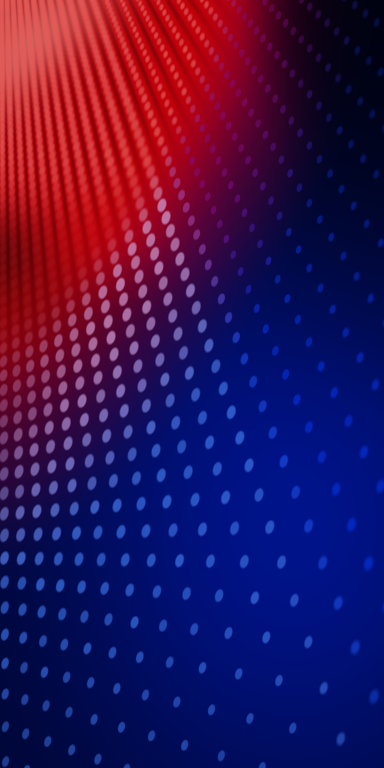
Give the GLSL for this background, as a WebGL 1 fragment shader.

```glsl
precision highp float;
// Abstract stage-light backdrop: a red glow at the upper left melts into deep blue,
// covered by a perspective lattice of tilted oval lights. A projective map places
// the lattice; each light takes its tint, size and softness from its own position.

uniform vec2 u_resolution;

const vec3 NAVY = vec3(0.0, 0.018, 0.17);
const vec3 BLUE = vec3(0.0, 0.075, 0.54);
const vec3 RED = vec3(0.76, 0.005, 0.04);
const vec3 PLUM = vec3(0.52, 0.0, 0.20);
const vec3 BLUSH = vec3(0.95, 0.58, 0.54);
const vec3 CORAL = vec3(0.88, 0.36, 0.35);
const vec3 LAVENDER = vec3(0.78, 0.54, 0.74);
const vec3 SKY = vec3(0.20, 0.40, 0.84);
const vec3 VIOLET = vec3(0.52, 0.04, 0.50);
const vec3 COBALT = vec3(0.02, 0.19, 0.85);

const vec2 TILT = vec2(0.958, 0.287);    // cosine and sine of the oval lean
const vec2 CONVERGE = vec2(0.0463, 0.04); // perspective along columns and rows

float hash(vec2 p) {
  return fract(sin(dot(p, vec2(127.1, 311.7))) * 43758.5453);
}

float bell(vec2 offset, vec2 width) {
  vec2 k = offset / width;
  return exp(-dot(k, k));
}

// Perspective depth of a lattice point (x: column, y: row)
float depthOf(vec2 cell) {
  return 1.0 - dot(cell, CONVERGE);
}

vec2 latticeToCanvas(vec2 cell) {
  vec2 flatPos = vec2(0.6745 + 0.0598 * cell.x,
                      1.289 - 0.0664 * cell.x + 0.0289 * cell.y);
  return flatPos / depthOf(cell);
}

// Inverse of the map above, solved as a 2x2 linear system
vec2 canvasToLattice(vec2 p) {
  vec2 top = vec2(0.0598, 0.0) + CONVERGE * p.x;
  vec2 low = vec2(-0.0664, 0.0289) + CONVERGE * p.y;
  vec2 rhs = p - vec2(0.6745, 1.289);
  return vec2(rhs.x * low.y - rhs.y * top.y, top.x * rhs.y - low.x * rhs.x)
       / (top.x * low.y - top.y * low.x);
}

// Rounded-diamond radius of the red light, about 1 on its rim
float glowRadius(vec2 p) {
  vec2 k = pow(abs(p) / vec2(0.703, 1.068), vec2(1.4));
  return pow(k.x + k.y, 1.0 / 1.4);
}

// Darkness gathering in the upper right corner
float cornerShade(vec2 p) {
  return smoothstep(0.0, 0.75, length((p - vec2(1.0, 0.0)) * vec2(1.0, 0.6)));
}

vec3 backdrop(vec2 p, float column) {
  float radius = glowRadius(p);
  vec3 color = mix(NAVY, BLUE, bell(p - vec2(0.76, 1.36), vec2(0.64, 0.80)));
  color *= mix(0.35, 1.0, cornerShade(p));

  // Red light, turning plum on its rim
  vec3 warm = mix(RED, PLUM, smoothstep(0.72, 1.12, radius));
  warm *= mix(0.2, 1.0, smoothstep(0.05, 0.55, cornerShade(p)));
  warm *= 1.0 - 0.42 * bell(p - vec2(0.0, 0.66), vec2(0.14, 0.13));
  warm *= 1.0 - 0.22 * smoothstep(0.6, 0.85, p.y);
  color = mix(color, warm, 1.0 - smoothstep(0.8, 1.45, radius));

  // Dark creases fanning out between the columns
  float crease = smoothstep(0.25, 0.5, abs(fract(column + 0.5) - 0.5));
  color *= 1.0 - 0.32 * crease * (1.0 - smoothstep(0.55, 0.95, radius));

  // Pale slanted flare
  vec2 q = p - vec2(0.07, 0.12);
  vec2 along = vec2(dot(q, vec2(0.77, -0.64)), dot(q, vec2(0.64, 0.77)));
  return mix(color, BLUSH, 0.62 * bell(along, vec2(0.26, 0.10)));
}

vec3 addLight(vec3 color, vec2 p, vec2 cell) {
  vec2 center = latticeToCanvas(cell);
  float radius = glowRadius(center);
  float outer = smoothstep(0.2, 1.6, cell.x);
  float warm = 1.0 - smoothstep(0.76, 0.92, radius);
  float edge = smoothstep(0.72, 1.0, center.x);

  // Oval size and softness
  vec2 size = vec2(0.0108, 0.0178) * clamp(1.6 / depthOf(cell), 0.6, 1.0);
  size *= mix(1.0, mix(0.62, 1.0, smoothstep(0.6, 1.5, center.y)), outer);
  size *= 1.0 - 0.2 * smoothstep(1.35, 1.9, center.y) * (1.0 - edge);
  float soft = 0.24 + 0.32 * max(warm, edge);
  vec2 d = p - center;
  vec2 local = vec2(TILT.x * d.x + TILT.y * d.y, TILT.x * d.y - TILT.y * d.x);
  float mask = 1.0 - smoothstep(1.0 - soft, 1.0 + soft, length(local / size));

  // Tint and strength by zone
  vec3 inner = mix(LAVENDER, SKY, smoothstep(0.95, 1.5, radius));
  vec3 rim = mix(VIOLET, COBALT, smoothstep(1.0, 1.5, radius));
  vec3 tint = mix(mix(inner, rim, outer), CORAL, warm);
  float fadeLeft = mix(0.45, 1.0, smoothstep(0.0, 0.3, center.x + 0.6 * (radius - 0.95)));
  float cool = mix(0.85 * fadeLeft, 0.7 * mix(0.4, 1.0, cornerShade(center)), outer);
  cool *= 1.0 - 0.25 * smoothstep(1.4, 2.0, center.y);
  float hot = 0.12 + 0.62 * (1.0 - smoothstep(0.40, 0.62, center.y));
  float strength = mix(cool, hot, warm) * mix(0.85, 1.0, hash(cell));
  return mix(color, tint, mask * strength);
}

void main() {
  vec2 uv = gl_FragCoord.xy / u_resolution;
  vec2 p = vec2(uv.x, 2.0 * (1.0 - uv.y)); // y runs down, in canvas widths
  vec2 lattice = canvasToLattice(p);
  vec2 nearest = floor(lattice + 0.5);
  vec3 color = backdrop(p, lattice.x);
  for (int i = -1; i <= 1; i++)
    for (int j = -1; j <= 1; j++)
      color = addLight(color, p, nearest + vec2(float(i), float(j)));
  gl_FragColor = vec4(color, 1.0);
}
```
